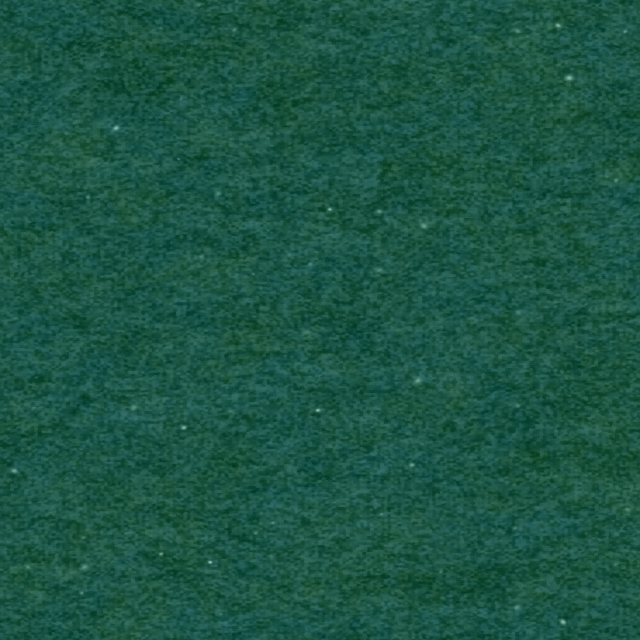
A Shadertoy shader for this texture:

```glsl
// Dark green knitted cloth: fine grain, faint horizontal streaks and scattered pale lint.

const vec3 CLOTH_GREEN = vec3(0.108, 0.336, 0.270);
const vec3 SHADE_STEP  = vec3(0.036, 0.036, 0.044);  // change per unit of shade
const vec3 TINT_STEP   = vec3(-0.004, 0.000, 0.013); // drift from leaf green to teal
const vec3 LINT_PALE   = vec3(0.62, 0.82, 0.77);
const float TAU = 6.2831853;

vec3 hash3(vec2 cell, float seed) {
    vec3 q = fract(vec3(cell.xyx + seed * 17.0) * vec3(0.1031, 0.1030, 0.0973));
    q += dot(q, q.yxz + 33.33);
    return fract((q.xxy + q.yzz) * q.zyx);
}

// Soft cellular noise: random values blended around jittered points, unit variance.
float cellNoise(vec2 p, float seed) {
    vec2 base = floor(p);
    float total = 0.0, power = 1e-4;
    for (int y = -1; y <= 1; y++)
    for (int x = -1; x <= 1; x++) {
        vec2 cell = base + vec2(x, y);
        vec3 rnd = hash3(cell, seed);
        vec2 d = p - cell - mix(vec2(0.2), vec2(0.8), rnd.xy);
        float w = max(0.0, 1.0 - dot(d, d));
        w *= w * w;
        total += w * (rnd.z - 0.5) * 3.46;
        power += w * w;
    }
    return total * inversesqrt(power);
}

// Gentle waver of the rows of stitches.
vec2 waver(vec2 p) {
    float lift = 0.0025 * sin(p.x * 17.0 + p.y * 9.0) + 0.0012 * sin(p.x * 43.0 - p.y * 31.0);
    return p + vec2(0.0, lift);
}

// Faint upright ribs that fade in and out.
float ribs(vec2 p, float count) {
    float fade = 0.6 + 0.4 * cellNoise(p * vec2(9.0, 14.0), 5.0);
    return sin(p.x * count * TAU) * fade;
}

float clothShade(vec2 p) {
    float grain   = cellNoise(p * vec2(185.0, 265.0), 1.0);
    float threads = cellNoise(p * vec2(62.0, 165.0), 2.0);
    float streaks = cellNoise(p * vec2(15.0, 58.0), 3.0);
    float mottle  = cellNoise(p * vec2(5.0, 9.0), 4.0);
    return 0.80 * grain + 0.46 * threads + 0.27 * streaks
         + 0.12 * mottle + 0.12 * ribs(p, 128.0);
}

// Coverage of small tilted lint flecks, at most one per grid cell.
float lint(vec2 p, float grid, float chance, vec2 radius, float seed) {
    vec2 cell = floor(p * grid);
    vec3 place = hash3(cell, seed);
    vec3 form = hash3(cell, seed + 1.0);
    vec2 d = (fract(p * grid) - mix(vec2(0.25), vec2(0.75), place.xy)) / grid;
    float tilt = (form.x - 0.5) * 1.2;
    d = mat2(cos(tilt), -sin(tilt), sin(tilt), cos(tilt)) * d;
    d /= radius * mix(0.7, 1.3, form.y);
    float strength = mix(0.2, 1.0, form.z * form.z);
    return step(place.z, chance) * strength * exp(-dot(d, d));
}

void mainImage(out vec4 fragColor, in vec2 fragCoord) {
    vec2 uv = fragCoord / iResolution.y;
    vec2 p = waver(uv);

    // Cloth
    float tint = 0.7 * cellNoise(p * vec2(55.0, 75.0), 6.0)
               + 0.7 * cellNoise(p * vec2(12.0, 20.0), 7.0);
    vec3 color = CLOTH_GREEN + SHADE_STEP * clothShade(p) + TINT_STEP * tint;

    // Lint: a few bright flecks, many dim ones, and rare wide wisps
    float fleck = lint(uv, 13.0, 0.17, vec2(0.0042, 0.0030), 11.0);
    float speck = 0.45 * lint(uv, 34.0, 0.06, vec2(0.0036, 0.0026), 14.0);
    float wisp  = 0.30 * lint(uv, 9.0, 0.15, vec2(0.0150, 0.0045), 17.0);
    wisp *= 0.6 + 0.4 * cellNoise(uv * vec2(120.0, 170.0), 20.0);
    color = mix(color, LINT_PALE, clamp(fleck + speck + wisp, 0.0, 1.0));

    fragColor = vec4(clamp(color, 0.0, 1.0), 1.0);
}
```
